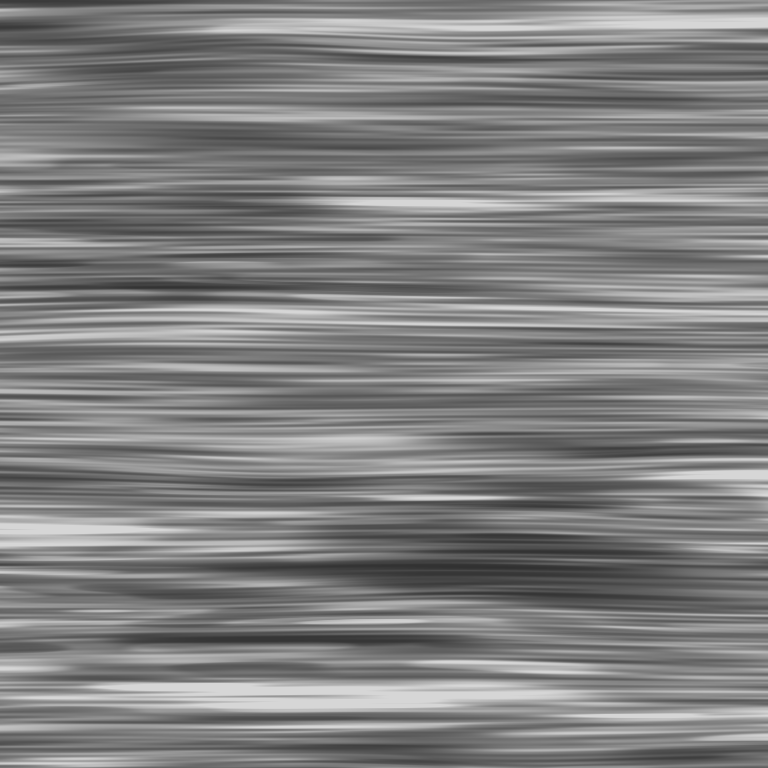
Give the GLSL for this texture, as a three.js fragment shader.

```glsl
#define BROAD_SCALE vec2(1.9, 32.0)
#define MID_SCALE vec2(3.8, 95.0)
#define FINE_SCALE vec2(4.8, 190.0)
#define HAIR_SCALE vec2(5.5, 310.0)
#define CALM_GAIN 0.45
#define BOLD_GAIN 2.0
#define BEND 0.009
#define SWELL 0.006
#define MID_GREY 0.495
#define CONTRAST 0.102
#define DARKEST 0.12
#define LIGHTEST 0.84

varying vec2 vUv;

float hash(vec2 p) {
  return fract(sin(dot(p, vec2(127.1, 311.7))) * 43758.5453);
}

// Smooth 1D noise along one row, with its own offset and stretch
float lane(float x, float row, float seed) {
  float key = row + seed * 37.3;
  float u = x * (0.55 + 0.9 * hash(vec2(key, 3.7))) + 40.0 * hash(vec2(key, 9.2));
  float cell = floor(u);
  float t = smoothstep(0.0, 1.0, u - cell);
  return mix(hash(vec2(cell, key)), hash(vec2(cell + 1.0, key)), t);
}

// Rows blended into long tapering streaks, from -1 to 1
float streaks(vec2 p, float seed) {
  float row = floor(p.y);
  float t = smoothstep(0.0, 1.0, p.y - row);
  return 2.0 * mix(lane(p.x, row, seed), lane(p.x, row + 1.0, seed), t) - 1.0;
}

// Sparse lens shapes with firm edges, left at zero in between
float lenses(vec2 p, float seed) {
  float s = streaks(p, seed);
  return s * smoothstep(0.3, 0.6, abs(s));
}

// Saturating grey curve with a longer light side
float tone(float level) {
  float z = level / sqrt(1.0 + 0.15 * level * level);
  float grey = MID_GREY + z * (CONTRAST + z * (0.018 + 0.012 * z));
  return clamp(grey, DARKEST, LIGHTEST);
}

void main() {
  // Gentle slopes and uneven streak thickness
  vec2 p = vUv;
  p.y += BEND * streaks(vUv * vec2(1.8, 5.0), 1.0);
  p.y += SWELL * streaks(vUv * vec2(2.5, 18.0), 2.0);

  // Calm and bold zones
  float zone = smoothstep(-0.5, 0.6, streaks(p * vec2(1.2, 6.0), 3.0));
  float gain = mix(CALM_GAIN, BOLD_GAIN, zone);

  // Broad lenses and thin flecks, then the finer fibres between them
  float bands = 1.7 * lenses(p * BROAD_SCALE, 4.0);
  bands += 1.2 * lenses(p * MID_SCALE, 5.0) + 0.6 * streaks(p * MID_SCALE, 8.0);
  float fibres = 1.4 * streaks(p * FINE_SCALE, 6.0) + 1.5 * streaks(p * HAIR_SCALE, 7.0);

  gl_FragColor = vec4(vec3(tone(gain * bands + fibres)), 1.0);
}
```
